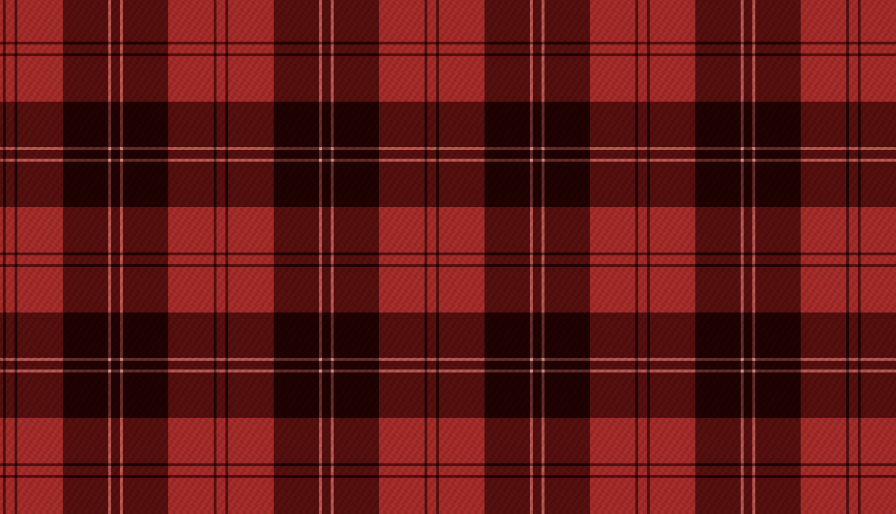
A WebGL 2 fragment shader for this pattern:

```glsl
#version 300 es
precision highp float;

#define REPEATS 4.25
#define BAND_CENTRE vec2(0.548, 0.706)
#define BAND_HALF 0.25
#define LINE_OFFSET 0.0277
#define LINE_WIDTH 0.0135
#define TWILL_COUNT 30.0
#define TWILL_STEP 0.3333
#define TWILL_DEPTH 0.075
#define RED_YARN vec3(0.62, 0.165, 0.155)
#define DARK_YARN vec3(0.12, 0.006, 0.006)
#define PINK_YARN vec3(0.80, 0.54, 0.51)

uniform vec2 u_resolution;
out vec4 fragColor;

// Coverage of the line pair lying either side of a centre
float linePair(float dist, float px) {
    float edge = abs(dist - LINE_OFFSET) - 0.5 * LINE_WIDTH;
    return 1.0 - smoothstep(-0.5 * px, 0.5 * px, edge);
}

// Yarn colour along one axis; dist runs from 0 at the band centre to 0.5
vec3 yarn(float t, float px) {
    float dist = abs(fract(t + 0.5) - 0.5);
    float band = 1.0 - smoothstep(-0.5 * px, 0.5 * px, dist - BAND_HALF);
    vec3 col = mix(RED_YARN, DARK_YARN, band);
    col = mix(col, PINK_YARN, linePair(dist, px));
    return mix(col, DARK_YARN, linePair(0.5 - dist, px));
}

// Stepped diagonal ribs, from -1 to 1
float twill(vec2 p) {
    float row = floor(p.y * TWILL_COUNT * 2.0);
    float phase = p.x * TWILL_COUNT - row * TWILL_STEP;
    return sin(6.28318 * phase);
}

void main() {
    float px = REPEATS / u_resolution.x;
    vec2 p = gl_FragCoord.xy * px;

    // Warp and weft blended in square-root space
    vec3 warp = yarn(p.x - BAND_CENTRE.x, px);
    vec3 weft = yarn(p.y - BAND_CENTRE.y, px);
    vec3 blend = 0.5 * (sqrt(warp) + sqrt(weft));
    vec3 cloth = blend * blend;

    cloth *= 1.0 + TWILL_DEPTH * twill(p);
    fragColor = vec4(cloth, 1.0);
}
```
